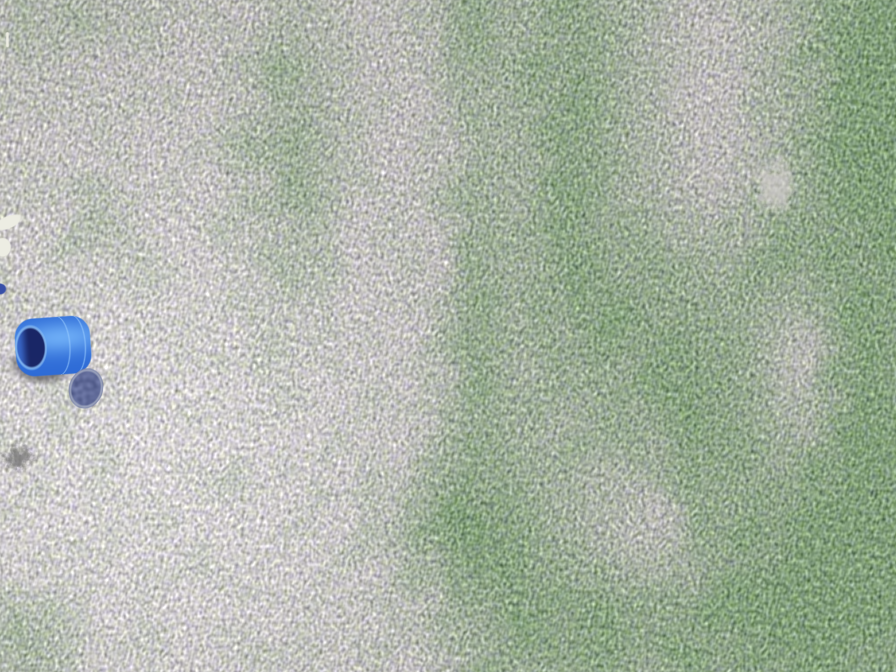
Reproduce this texture procedurally as a WebGL 1 fragment shader.

```glsl
precision highp float;
// Patchy dry lawn seen from above, with a blue barrel and its round lid at the left.
uniform vec2 u_resolution;

vec2 hashGradient(vec2 cell) {
  vec3 h = fract(cell.xyx * vec3(0.1031, 0.1030, 0.0973));
  h += dot(h, h.yzx + 33.33);
  return 2.0 * fract((h.xx + h.yz) * h.zy) - 1.0;
}
float gradientNoise(vec2 p) {
  vec2 i = floor(p), f = fract(p), e = vec2(1, 0);
  vec2 u = f * f * f * (f * (f * 6.0 - 15.0) + 10.0);
  float a = dot(hashGradient(i), f), b = dot(hashGradient(i + e), f - e);
  float c = dot(hashGradient(i + e.yx), f - e.yx);
  float d = dot(hashGradient(i + e.xx), f - e.xx);
  return mix(mix(a, b, u.x), mix(c, d, u.x), u.y);
}
float fbm(vec2 p) {
  float sum = 0.0, amp = 0.6;
  for (int i = 0; i < 4; i++) {
    sum += amp * gradientNoise(p);
    p = mat2(1.6, 1.2, -1.2, 1.6) * p + 7.3;
    amp *= 0.6;
  }
  return sum;
}
vec2 rotate(vec2 p, float a) {
  return vec2(cos(a) * p.x - sin(a) * p.y, sin(a) * p.x + cos(a) * p.y);
}
float spot(vec2 p, vec2 center, vec2 radius) {
  vec2 q = (p - center) / radius;
  return exp(-dot(q, q));
}
float ellipseDist(vec2 p, vec2 radius) {
  return (length(p / radius) - 1.0) * min(radius.x, radius.y);
}
float roundBoxDist(vec2 p, vec2 halfSize, float r) {
  vec2 q = abs(p) - halfSize + r;
  return length(max(q, 0.0)) + min(max(q.x, q.y), 0.0) - r;
}
float fill(float d, float soft) { return 1.0 - smoothstep(-soft, soft, d); }

// Share of living grass: mown bands and clumps, minus the dry spots.
float greenCover(vec2 p) {
  float g = 0.36 * smoothstep(0.60, 0.76, p.x);
  g += 0.70 * spot(p, vec2(1.31, 0.85), vec2(0.10, 0.30));
  g += 0.60 * spot(p, vec2(1.30, 0.22), vec2(0.16, 0.34));
  g += 0.40 * spot(p, vec2(0.85, 0.83), vec2(0.06, 0.30));
  g += 0.50 * spot(p, vec2(0.435, 0.78), vec2(0.075, 0.21));
  g += 0.35 * spot(p, vec2(0.70, 0.52), vec2(0.045, 0.20));
  g += 0.28 * spot(p, vec2(0.92, 0.53), vec2(0.13, 0.14));
  g += 0.40 * spot(p, vec2(1.03, 0.40), vec2(0.09, 0.20));
  g += 0.65 * spot(p, vec2(0.68, 0.21), vec2(0.10, 0.12));
  g += 0.40 * spot(p, vec2(0.85, 0.07), vec2(0.14, 0.11));
  g += 0.40 * spot(p, vec2(1.12, 0.08), vec2(0.16, 0.15));
  g += 0.30 * spot(p, vec2(1.15, 0.62), vec2(0.08, 0.08));
  g += 0.40 * spot(p, vec2(0.69, 0.97), vec2(0.05, 0.10));
  g += 0.45 * spot(p, vec2(0.03, 0.04), vec2(0.08, 0.07));
  g += 0.30 * spot(p, vec2(0.15, 0.66), vec2(0.05, 0.06));
  g += 0.25 * spot(p, vec2(0.10, 0.97), vec2(0.13, 0.07));
  g -= 0.55 * spot(p, vec2(1.19, 0.45), vec2(0.05, 0.12));
  g -= 0.50 * spot(p, vec2(0.97, 0.21), vec2(0.08, 0.09));
  return g - 0.45 * spot(p, vec2(1.06, 0.85), vec2(0.08, 0.28));
}
vec3 lawn(vec2 p) {
  float clumps = fbm(p * 16.0);
  vec2 warp = 0.035 * vec2(clumps, fbm(p * 11.0 + 40.0));
  float green = clamp(greenCover(p + warp) + 0.5 * clumps + 0.06, 0.0, 1.0);
  float sun = spot(p, vec2(0.20, 0.32), vec2(0.42, 0.45));
  vec3 straw = mix(vec3(0.745, 0.735, 0.73), vec3(0.85, 0.835, 0.84), sun);
  vec3 color = mix(straw, vec3(0.51, 0.62, 0.48), green);
  // Short upright blades over finer grain, with a slight tint.
  float blades = gradientNoise(rotate(p, 0.25) * vec2(210.0, 120.0));
  float grain = gradientNoise(p * 173.0 + 19.0);
  float tint = gradientNoise(p * 95.0 + 60.0);
  color += 0.26 * blades + 0.24 * grain + 0.03 * clumps;
  return color + tint * vec3(0.03, 0.05, -0.07);
}
vec3 drawBarrel(vec3 color, vec2 p, float soft) {
  vec2 q = rotate(p - vec2(0.079, 0.485), -0.07);
  float shadow = fill(ellipseDist(p - vec2(0.064, 0.459), vec2(0.044, 0.027)), 0.008);
  color = mix(color, vec3(0.38, 0.37, 0.39), 0.75 * shadow);
  float shine = spot(q, vec2(0.012, 0.012), vec2(0.07, 0.024));
  vec3 body = mix(vec3(0.18, 0.42, 0.84), vec3(0.42, 0.67, 0.96), shine);
  float bend = q.x - 0.018 * sqrt(max(0.0, 1.0 - q.y * q.y / 0.0019));
  float hoops = fill(min(abs(bend - 0.007), abs(bend - 0.030)) - 0.001, soft);
  body = mix(body, vec3(0.60, 0.80, 1.0), 0.6 * hoops);
  color = mix(color, body, fill(roundBoxDist(q, vec2(0.056, 0.043), 0.028), soft));
  float mouth = ellipseDist(q + vec2(0.033, 0.0), vec2(0.022, 0.031));
  vec3 inside = mix(vec3(0.10, 0.15, 0.40), vec3(0.22, 0.40, 0.78), smoothstep(-0.034, -0.052, q.x));
  color = mix(color, inside, fill(mouth, soft));
  return mix(color, vec3(0.54, 0.75, 0.97), 0.8 * fill(abs(mouth) - 0.0015, soft));
}
vec3 drawLid(vec3 color, vec2 p, float soft) {
  float d = ellipseDist(rotate(p - vec2(0.128, 0.422), 0.3), vec2(0.025, 0.030));
  vec3 face = vec3(0.38, 0.42, 0.60) + 0.15 * gradientNoise(p * 110.0);
  color = mix(color, face, fill(d, soft));
  return mix(color, vec3(0.66, 0.69, 0.77), 0.75 * fill(abs(d + 0.002) - 0.0015, soft));
}
void main() {
  vec2 p = gl_FragCoord.xy / u_resolution.y;
  float soft = 1.0 / u_resolution.y;
  vec3 color = lawn(p);
  // Pale bare earth, a dark weed and scraps on the left border.
  float ragged = 0.035 * fbm(p * 45.0);
  float bare = fill(ellipseDist(p - vec2(1.153, 0.722), vec2(0.026, 0.034)) + ragged, 0.014);
  color = mix(color, vec3(0.84, 0.81, 0.82), 0.65 * bare);
  float weed = fill(ellipseDist(p - vec2(0.025, 0.318), vec2(0.016, 0.016)) + ragged, 0.010);
  color = mix(color, vec3(0.42), 0.7 * weed);
  float scraps = min(ellipseDist(rotate(p - vec2(0.012, 0.669), -0.4), vec2(0.021, 0.009)),
                     ellipseDist(p - vec2(0.004, 0.632), vec2(0.012, 0.014)));
  scraps = min(scraps, roundBoxDist(p - vec2(0.011, 0.941), vec2(0.002, 0.011), 0.002));
  color = mix(color, vec3(0.93, 0.93, 0.89), fill(scraps, soft));
  float blueScrap = ellipseDist(p - vec2(0.0, 0.570), vec2(0.009, 0.008));
  color = mix(color, vec3(0.22, 0.31, 0.66), fill(blueScrap, soft));
  color = drawLid(drawBarrel(color, p, soft), p, soft);
  gl_FragColor = vec4(clamp(color, 0.0, 1.0), 1.0);
}
```
